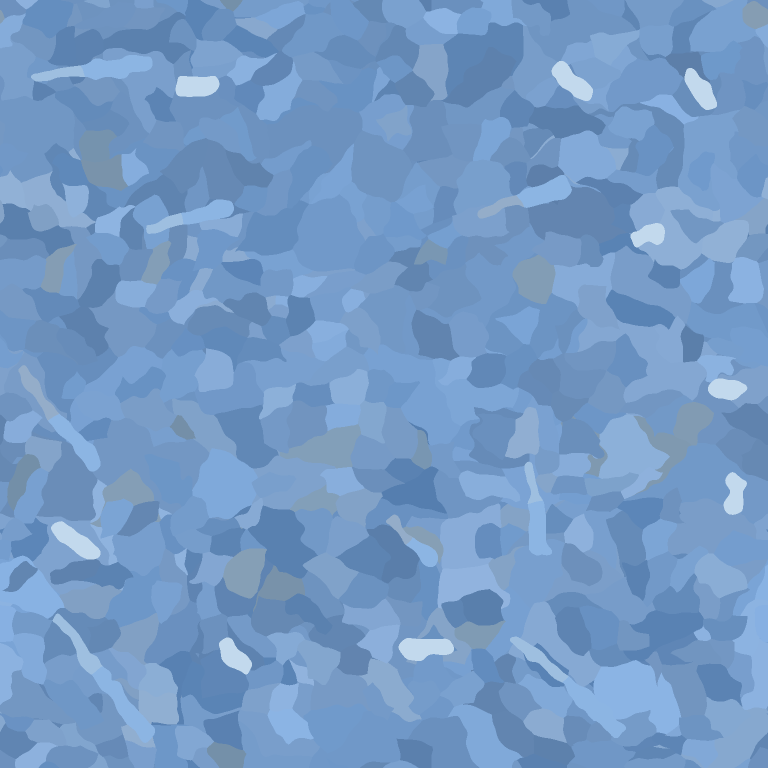
A WebGL 2 fragment shader for this texture:

```glsl
#version 300 es
precision highp float;

#define PATCHES 9.0        // coarsest patches across the tile
#define LAYERS 3           // patch layers, each finer than the last
#define COVERAGE 0.42      // share of each finer layer that is painted
#define STROKES 5.0        // stroke cells across the tile
#define STROKE_SHARE 0.62  // share of cells holding a stroke
#define STROKE_WIDTH 0.0105
#define WARP 0.034         // bending of the patch outlines
#define RAGGED 0.010       // fine roughness of the outlines
#define TONE_JITTER 0.035
#define HUE_JITTER 0.030
#define SUBSAMPLES 2       // antialiasing grid per pixel

uniform vec2 u_resolution;
out vec4 fragColor;

float hash(vec2 p, float seed) {
  return fract(sin(dot(p, vec2(127.1, 311.7)) + seed * 74.7) * 43758.5453);
}

// Value noise that wraps after one tile
float noise(vec2 uv, float period, float seed) {
  vec2 p = uv * period, i = floor(p), f = fract(p);
  f = f * f * (3.0 - 2.0 * f);
  vec2 a = mod(i, period), b = mod(i + 1.0, period);
  return mix(mix(hash(a, seed), hash(vec2(b.x, a.y), seed), f.x),
             mix(hash(vec2(a.x, b.y), seed), hash(b, seed), f.x), f.y);
}

vec2 noise2(vec2 uv, float period, float seed) {
  return vec2(noise(uv, period, seed), noise(uv, period, seed + 0.37)) - 0.5;
}

mat2 rotation(float angle) {
  float c = cos(angle), s = sin(angle);
  return mat2(c, -s, s, c);
}

// Paint colour of one patch, weighted by area
vec3 paint(vec2 id, float seed) {
  float pick = hash(id, seed);
  vec3 color = vec3(0.45, 0.60, 0.78);
  if (pick > 0.48) color = vec3(0.38, 0.53, 0.71);
  if (pick > 0.71) color = vec3(0.52, 0.67, 0.85);
  if (pick > 0.88) color = vec3(0.53, 0.66, 0.81);
  if (pick > 0.97) color = vec3(0.48, 0.59, 0.69);
  float tone = hash(id, seed + 1.3) - 0.5;
  float hue = hash(id, seed + 2.1) - 0.5;
  return color + 2.0 * TONE_JITTER * tone + HUE_JITTER * hue * vec3(-1.0, 0.0, 1.0);
}

// Id of the nearest cell, each cell with its own stretched metric
vec2 nearestCell(vec2 uv, float count, float seed) {
  vec2 p = uv * count, base = floor(p), nearest = vec2(0.0);
  float best = 1e3;
  for (int y = -1; y <= 1; y++)
  for (int x = -1; x <= 1; x++) {
    vec2 cell = base + vec2(x, y), id = mod(cell, count);
    vec2 center = cell + 0.1 + 0.8 * vec2(hash(id, seed), hash(id, seed + 0.7));
    vec2 d = rotation((hash(id, seed + 1.9) - 0.5) * 2.4) * (p - center);
    d *= vec2(0.8, 1.3);
    float dist = dot(d, d) + 0.25 * hash(id, seed + 2.9);
    if (dist < best) { best = dist; nearest = id; }
  }
  return nearest;
}

// Light dabs: short pale ones and long tapering two-tone ones
vec3 addStrokes(vec3 color, vec2 uv) {
  vec2 base = floor(uv * STROKES);
  for (int y = -1; y <= 1; y++)
  for (int x = -1; x <= 1; x++) {
    vec2 cell = base + vec2(x, y), id = mod(cell, STROKES);
    float kind = hash(id, 31.0);
    if (kind > STROKE_SHARE) continue;
    bool isShort = kind < 0.5 * STROKE_SHARE;
    vec2 center = cell + 0.2 + 0.6 * vec2(hash(id, 32.0), hash(id, 33.0));
    float turn = hash(id, 34.0);
    float angle = turn < 0.6 ? -0.8 : (turn < 0.85 ? -1.55 : 0.15);
    angle += 0.35 * (hash(id, 35.0) - 0.5);
    vec2 q = rotation(angle) * (uv - center / STROKES);
    float size = hash(id, 36.0);
    float halfLength = isShort ? mix(0.010, 0.024, size) : mix(0.03, 0.09, size);
    float along = clamp(q.x / halfLength, -1.0, 1.0);
    float width = STROKE_WIDTH * (isShort ? 1.1 : 0.85 + 0.3 * along);
    if (length(q - vec2(along * halfLength, 0.0)) > width) continue;
    vec3 tip = hash(id, 37.0) < 0.5 ? vec3(0.62, 0.75, 0.88) : vec3(0.58, 0.68, 0.79);
    vec3 body = along < -0.1 ? tip : vec3(0.55, 0.71, 0.89);
    color = isShort ? vec3(0.76, 0.85, 0.93) : body;
  }
  return color;
}

vec3 shade(vec2 uv) {
  vec2 bend = WARP * noise2(uv, 15.0, 3.0);
  vec2 rough = RAGGED * noise2(uv, 64.0, 5.0);
  vec3 color = vec3(0.0);
  // Coarse to fine patches, finer ones painted only in places
  for (int i = 0; i < LAYERS; i++) {
    float level = float(i), seed = 7.0 + 5.3 * level;
    float count = floor(PATCHES * pow(1.7, level));
    vec2 id = nearestCell(uv + bend + rough, count, seed);
    if (i == 0 || hash(id, seed + 3.7) < COVERAGE) color = paint(id, seed + 4.1);
  }
  return addStrokes(color, uv + 0.3 * bend + rough);
}

void main() {
  vec3 total = vec3(0.0);
  for (int y = 0; y < SUBSAMPLES; y++)
  for (int x = 0; x < SUBSAMPLES; x++) {
    vec2 offset = (vec2(x, y) + 0.5) / float(SUBSAMPLES) - 0.5;
    total += shade((gl_FragCoord.xy + offset) / u_resolution);
  }
  fragColor = vec4(total / float(SUBSAMPLES * SUBSAMPLES), 1.0);
}
```
